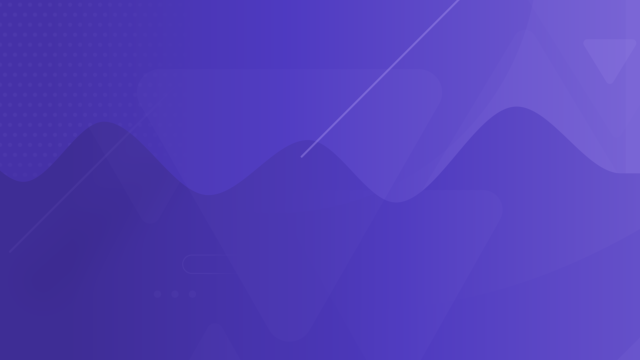
Write a WebGL 1 fragment shader that draws this background.

```glsl
precision highp float;

uniform vec2 u_resolution;

const vec3 NIGHT = vec3(0.245, 0.175, 0.585);
const vec3 INDIGO = vec3(0.272, 0.194, 0.655);
const vec3 VIOLET = vec3(0.308, 0.228, 0.757);
const vec3 LILAC = vec3(0.450, 0.370, 0.820);
const vec3 GLOW = vec3(0.640, 0.560, 0.930);
const vec3 SHADE = vec3(0.190, 0.130, 0.480);

// Coverage of a signed distance, softened over the given width.
float fill(float d, float soft) {
  return 1.0 - smoothstep(-soft, soft, d);
}

float segment(vec2 p, vec2 a, vec2 b) {
  vec2 ab = b - a;
  return length(p - a - ab * clamp(dot(p - a, ab) / dot(ab, ab), 0.0, 1.0));
}

// Rounded isosceles triangle; size is half base and signed tip-to-base height.
float triangle(vec2 p, vec2 tip, vec2 size, float radius) {
  p -= tip;
  p.x = abs(p.x);
  vec2 side = p - size * clamp(dot(p, size) / dot(size, size), 0.0, 1.0);
  vec2 base = p - size * vec2(clamp(p.x / size.x, 0.0, 1.0), 1.0);
  float s = -sign(size.y);
  vec2 d = min(vec2(dot(side, side), s * (p.x * size.y - p.y * size.x)),
               vec2(dot(base, base), s * (p.y - size.y)));
  return -sqrt(d.x) * sign(d.y) - radius;
}

// Three-colour horizontal gradient.
vec3 ramp(float x, vec3 stops, vec3 first) {
  vec3 c = mix(first, VIOLET, clamp((x - stops.x) / (stops.y - stops.x), 0.0, 1.0));
  return mix(c, LILAC, clamp((x - stops.y) / (stops.z - stops.y), 0.0, 1.0));
}

// Eases the curve from its current height to the next crest or trough.
float ease(float height, float next, float from, float to, float x) {
  return mix(height, next, smoothstep(from, to, x));
}

float waveHeight(float x) {
  float h = ease(0.650, 0.495, -0.160, 0.065, x);
  h = ease(h, 0.662, 0.065, 0.289, x);
  h = ease(h, 0.458, 0.289, 0.579, x);
  h = ease(h, 0.611, 0.579, 0.856, x);
  h = ease(h, 0.4375, 0.856, 1.100, x);
  h = ease(h, 0.704, 1.100, 1.435, x);
  return ease(h, 0.5185, 1.435, 1.725, x);
}

// Staggered lattice of round dots.
float dotGrid(vec2 p, float pitch, float radius, float soft) {
  float row = floor(p.y / pitch);
  p.x += 0.5 * pitch * mod(row, 2.0);
  return fill(length(mod(p, pitch) - 0.5 * pitch) - radius, soft);
}

void main() {
  vec2 p = gl_FragCoord.xy / u_resolution.y;
  float px = 0.8 / u_resolution.y;

  // Wave dividing the two gradients
  float h = waveHeight(p.x);
  float slope = (waveHeight(p.x + 0.002) - h) / 0.002;
  float lower = fill((p.y - h) / sqrt(1.0 + slope * slope), px);
  float upper = 1.0 - lower;
  vec3 color = mix(ramp(p.x, vec3(0.15, 0.80, 1.75), INDIGO),
                   ramp(p.x, vec3(0.20, 1.12, 1.95), NIGHT), lower);

  // Broad arcs
  float outside = fill(0.731 - length(p - vec2(0.764, 1.139)), px);
  color = mix(color, GLOW, 0.07 * outside * upper * smoothstep(1.0, 1.5, p.x));
  color = mix(color, SHADE, 0.035 * outside * lower * smoothstep(0.6, 0.9, p.x));
  float bend = p.x - 1.0;
  float hill = fill((p.y - 0.14 - 0.37 * bend * bend) / sqrt(1.0 + 0.55 * bend * bend), px);
  color = mix(color, VIOLET, 0.18 * hill * smoothstep(0.95, 1.35, p.x));

  // Soft diagonal shadow
  float shadow = segment(p, vec2(0.12, 0.22), vec2(0.45, 0.52));
  color = mix(color, SHADE, 0.12 * lower * fill(shadow - 0.06, 0.06));

  // Large translucent triangles
  float big = fill(triangle(p, vec2(0.804, 0.116), vec2(0.359, 0.627), 0.065), px);
  color = mix(color, GLOW, big * mix(0.035, 0.06, upper * smoothstep(0.7, 1.2, p.x)));
  float second = fill(triangle(p, vec2(1.093, -0.023), vec2(0.248, 0.440), 0.055), px);
  color = mix(color, GLOW, 0.05 * second * lower * smoothstep(0.75, 1.3, p.x));

  // Smaller triangles
  float left = fill(triangle(p, vec2(0.417, 0.407), vec2(0.19, 0.33), 0.028), px);
  float foot = fill(triangle(p, vec2(0.597, 0.079), vec2(0.17, -0.30), 0.023), px);
  color = mix(color, GLOW, 0.028 * lower * max(left, foot));
  float peak = fill(triangle(p, vec2(1.458, 0.885), vec2(0.33, -0.55), 0.032), px);
  float vee = fill(triangle(p, vec2(1.713, 0.632), vec2(0.30, 0.48), 0.014), px);
  color = mix(color, GLOW, 0.045 * upper * peak);
  color = mix(color, GLOW, 0.035 * upper * vee);
  float badge = fill(triangle(p, vec2(1.694, 0.778), vec2(0.0625, 0.102), 0.011), px);
  color = mix(color, GLOW, 0.16 * badge);

  // Right strip and lower corner
  color = mix(color, GLOW, 0.07 * upper * fill(1.738 - p.x, px));
  color = mix(color, GLOW, 0.08 * fill((1.715 - p.x + p.y) * 0.707, px));

  // Diagonal strokes
  float bright = segment(p, vec2(0.838, 0.565), vec2(1.300, 1.027));
  color = mix(color, GLOW, 0.45 * fill(bright - 0.0028, px));
  float faint = segment(p, vec2(0.028, 0.301), vec2(0.491, 0.764));
  color = mix(color, GLOW, 0.075 * fill(faint - 0.003, px) * smoothstep(0.52, 0.25, p.x));

  // Dot field, pill outline and row of three dots
  float dots = dotGrid(p, 0.0278, 0.0055, px) * smoothstep(0.57, 0.2, p.x);
  color = mix(color, GLOW, 0.065 * dots * upper * smoothstep(0.42, 0.62, p.y));
  float pill = abs(segment(p, vec2(0.533, 0.266), vec2(0.75, 0.266)) - 0.0255);
  color = mix(color, GLOW, 0.08 * fill(pill - 0.0015, px) * smoothstep(0.68, 0.55, p.x));
  for (int i = 0; i < 3; i++) {
    vec2 center = vec2(0.4375 + 0.0486 * float(i), 0.183);
    color = mix(color, GLOW, 0.05 * fill(length(p - center) - 0.010, px));
  }

  gl_FragColor = vec4(color, 1.0);
}
```
